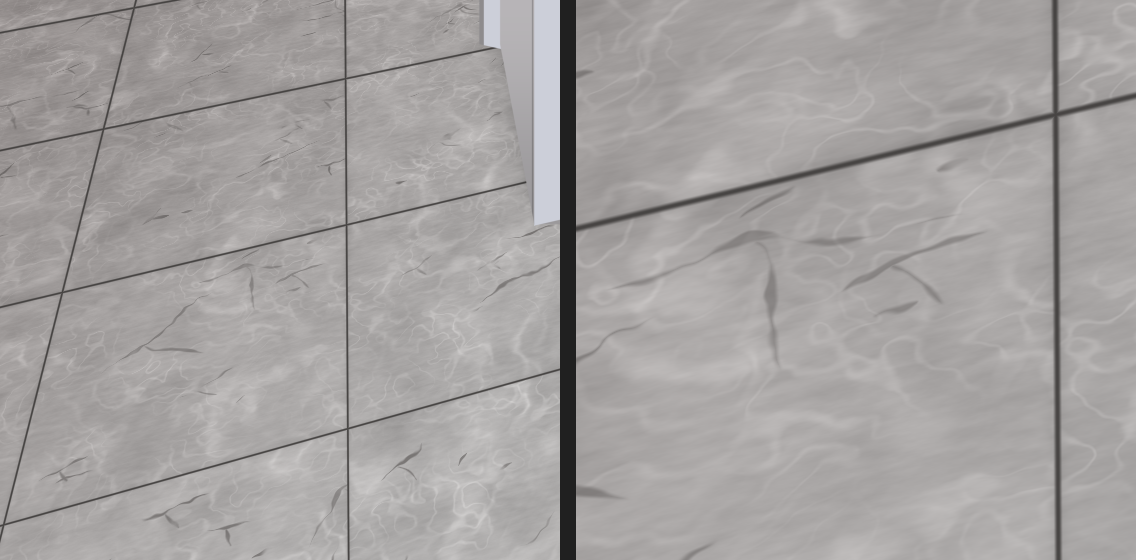
Left: the whole. Right: its middle third, enlarged.
Give the GLSL for this texture, as a WebGL 1 fragment shader.

```glsl
precision highp float;
// Grey marble floor tiles seen in perspective, with a pale cabinet corner.
// Three linear forms project the canvas to tile space; each tile then gets
// its own clouding, pale vein network and hashed dark, forking cracks.

uniform vec2 u_resolution;

#define JOINT_WIDTH 0.0016
#define EDGE_SOFTNESS 0.0014
#define CRACK_COUNT 10
#define CRACK_WIDTH 0.011
#define CRACK_STRENGTH 0.68
#define PALE_VEIN_GAIN 0.055
#define CLOUD_GAIN 0.075
#define GRAIN_GAIN 0.035

// Tile coordinates are (dot(FORM_U, p), dot(FORM_V, p)) / dot(FORM_W, p).
const vec3 FORM_U = vec3(1.0, -0.2523, 0.0092);
const vec3 FORM_V = vec3(0.3797, -1.8256, 1.3345);
const vec3 FORM_W = vec3(0.0069, -0.2585, 0.6275);

const vec3 STONE_DARK = vec3(0.565, 0.54, 0.535);
const vec3 STONE_LIGHT = vec3(0.69, 0.683, 0.68);
const vec3 CRACK_COLOR = vec3(0.36, 0.345, 0.34);
const vec3 JOINT_COLOR = vec3(0.25, 0.24, 0.235);
const vec3 CABINET_FRONT = vec3(0.80, 0.81, 0.85);
const vec3 CABINET_SIDE = vec3(0.69, 0.68, 0.69);

vec2 hash2(vec2 p) {
  p = vec2(dot(p, vec2(127.1, 311.7)), dot(p, vec2(269.5, 183.3)));
  return fract(sin(p) * 43758.5);
}

float cornerSlope(vec2 cell, vec2 offset, vec2 f) {
  return dot(hash2(cell + offset) * 2.0 - 1.0, f - offset);
}

float gradientNoise(vec2 p) {
  vec2 i = floor(p), f = p - i;
  vec2 s = f * f * f * (f * (f * 6.0 - 15.0) + 10.0);
  vec2 x = vec2(1.0, 0.0);
  return mix(mix(cornerSlope(i, x.yy, f), cornerSlope(i, x.xy, f), s.x),
             mix(cornerSlope(i, x.yx, f), cornerSlope(i, x.xx, f), s.x), s.y);
}

float fbm(vec2 p) {
  float sum = 0.0, gain = 1.0;
  for (int i = 0; i < 4; i++) {
    sum += gain * gradientNoise(p);
    p = mat2(1.6, 1.2, -1.2, 1.6) * p + 7.3;
    gain *= 0.55;
  }
  return sum;
}

// Thin pale lines along the zero crossings of warped noise.
float paleVeins(vec2 p) {
  float veins = 0.0, scale = 3.5;
  vec2 warped = p + 0.06 * vec2(fbm(p * 5.0), fbm(p * 5.0 + 31.0));
  for (int i = 0; i < 3; i++) {
    float line = 1.0 - smoothstep(0.0, 0.09, abs(gradientNoise(warped * scale)));
    float patchy = smoothstep(-0.25, 0.35, gradientNoise(p * 4.0 + scale));
    veins += line * patchy;
    warped = mat2(0.8, 0.6, -0.6, 0.8) * warped + 5.7;
    scale *= 2.1;
  }
  return veins;
}

// One tapered crack from start along dir.
float crack(vec2 p, vec2 start, vec2 dir, float len, float rough, float soft) {
  vec2 d = p - start;
  float along = dot(d, dir) / len;
  float across = abs(dot(d, vec2(-dir.y, dir.x)));
  float taper = sin(3.1416 * clamp(along, 0.0, 1.0));
  float width = CRACK_WIDTH * taper * max(0.12, 0.45 + 1.3 * rough);
  return (1.0 - smoothstep(-soft, soft, across - width)) * smoothstep(0.0, 0.3, taper);
}

float darkCracks(vec2 t, vec2 id, float soft) {
  vec2 q = t + id * 13.7;
  vec2 p = t + 0.05 * vec2(gradientNoise(q * 7.0), gradientNoise(q * 7.0 + 19.0))
             + 0.012 * gradientNoise(q * 29.0);
  float rough = gradientNoise(q * 15.0 + 3.0);
  float ink = 0.0;
  for (int i = 0; i < CRACK_COUNT; i++) {
    vec2 seed = id * 17.3 + float(i) * vec2(3.1, 5.7);
    vec2 start = 0.05 + 0.85 * hash2(seed);
    vec2 h = hash2(seed + 41.0);
    float angle = mix(-0.1, 1.1, h.x);
    float len = i < 2 ? mix(0.3, 0.5, h.y) : mix(0.05, 0.2, h.y * h.y);
    vec2 dir = vec2(cos(angle), -sin(angle));
    float shade = mix(0.5, 1.0, hash2(seed + 83.0).x);
    ink = max(ink, shade * crack(p, start, dir, len, rough, soft));
    if (h.y > 0.6) {
      vec2 forkDir = vec2(cos(angle - 1.3), -sin(angle - 1.3));
      ink = max(ink, shade * crack(p, start + dir * len * 0.4, forkDir, len * 0.5, rough, soft));
    }
  }
  return ink * smoothstep(-0.35, 0.0, gradientNoise(q * 11.0 + 57.0));
}

void main() {
  vec2 uv = gl_FragCoord.xy / u_resolution;
  float soft = max(EDGE_SOFTNESS, 0.75 / u_resolution.y);

  // Perspective, and distance to the nearest joint in canvas units
  vec3 p = vec3(uv, 1.0);
  float depth = dot(FORM_W, p);
  vec2 tile = vec2(dot(FORM_U, p), dot(FORM_V, p)) / depth;
  vec2 id = floor(tile), local = tile - id;
  vec2 stretch = vec2(length(FORM_U.xy - tile.x * FORM_W.xy),
                      length(FORM_V.xy - tile.y * FORM_W.xy)) / depth;
  vec2 toJoint = min(local, 1.0 - local) / stretch;
  float joint = min(toJoint.x, toJoint.y);

  // Stone: light falls off to the upper left, tone varies by tile
  vec2 q = local + id * 13.7;
  float light = clamp(0.12 + 0.55 * uv.x + 0.55 * (1.0 - uv.y), 0.0, 1.0);
  vec3 color = mix(STONE_DARK, STONE_LIGHT, light);
  color += 0.015 * (hash2(id + 9.0).x - 0.5);
  color += CLOUD_GAIN * fbm(q * 4.0) + GRAIN_GAIN * fbm(q * vec2(18.0, 55.0));
  color += PALE_VEIN_GAIN * paleVeins(q);
  color = mix(color, CRACK_COLOR, CRACK_STRENGTH * darkCracks(local, id, 1.5 * soft / depth));

  // Joints with a faint grimy border
  color *= 1.0 - 0.10 * exp(-joint / 0.004);
  color = mix(color, JOINT_COLOR, 0.92 * (1.0 - smoothstep(-soft, soft, joint - JOINT_WIDTH)));

  // Cabinet: contact shadow, rear strip, side face, front face
  float left = max(0.893, 0.954 - 0.19 * (uv.y - 0.6));
  float raised = smoothstep(0.58, 0.66, uv.y);
  color *= 1.0 - 0.13 * raised * exp(-max(left - uv.x, 0.0) / 0.025);
  float strip = smoothstep(-soft, soft, min(uv.x - 0.856, uv.y - 1.112 + 0.223 * uv.x));
  vec3 stripColor = mix(CABINET_SIDE * 0.8, CABINET_FRONT, smoothstep(-soft, soft, uv.x - 0.864));
  color = mix(color, stripColor, strip);
  float side = smoothstep(-soft, soft, min(uv.x - left, uv.y - 0.6));
  color = mix(color, CABINET_SIDE * mix(0.88, 1.04, smoothstep(0.6, 1.0, uv.y)), side);
  float seam = 1.0 - smoothstep(0.0, 0.0025, abs(uv.x - 0.951));
  color *= 1.0 - 0.2 * seam * side;
  float front = smoothstep(-soft, soft, min(uv.x - 0.954, uv.y - 0.597 - 0.23 * (uv.x - 0.954)));
  color = mix(color, CABINET_FRONT, front);

  gl_FragColor = vec4(color, 1.0);
}
```
